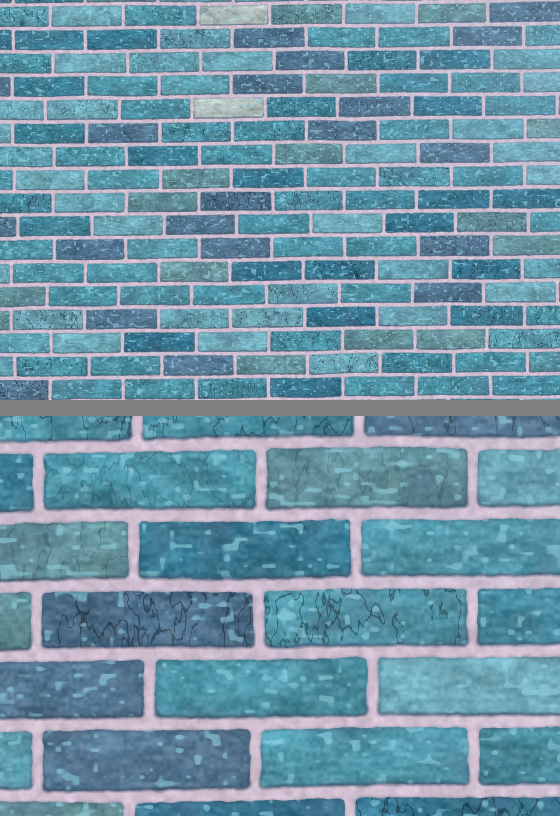
Top, the full canvas; bottom, a detail of the centre.
Reproduce this texture procedurally as a WebGL 2 fragment shader.

```glsl
#version 300 es
precision highp float;

uniform vec2 u_resolution;
out vec4 fragColor;

const vec2 PITCH = vec2(0.1825, 0.0583);   // brick plus joint, in canvas heights
const float JOINT = 0.0092;
const float TOP_ROW = 0.964;               // centre of the uppermost full course

const vec3 MORTAR = vec3(0.86, 0.79, 0.86);
const vec3 SHADOW = vec3(0.23, 0.29, 0.39);
const vec3 DEEP = vec3(0.20, 0.44, 0.54);
const vec3 TEAL = vec3(0.30, 0.57, 0.64);
const vec3 PALE = vec3(0.48, 0.69, 0.74);
const vec3 SLATE = vec3(0.32, 0.43, 0.54);
const vec3 MOSS = vec3(0.42, 0.57, 0.58);
const vec3 CREAM = vec3(0.76, 0.78, 0.76);

float hash(vec2 p) {
    vec3 q = fract(vec3(p.xyx) * 0.1031);
    q += dot(q, q.yzx + 33.33);
    return fract((q.x + q.y) * q.z);
}

float noise(vec2 p) {
    vec2 i = floor(p), f = fract(p);
    f = f * f * (3.0 - 2.0 * f);
    return mix(mix(hash(i), hash(i + vec2(1, 0)), f.x),
               mix(hash(i + vec2(0, 1)), hash(i + vec2(1, 1)), f.x), f.y);
}

float fbm(vec2 p) {
    float sum = 0.0, gain = 0.5;
    for (int i = 0; i < 4; i++) {
        sum += gain * noise(p);
        p = mat2(1.6, 1.2, -1.2, 1.6) * p + 7.3;
        gain *= 0.5;
    }
    return sum / 0.9375;
}

float roundedBox(vec2 p, vec2 halfSize, float radius) {
    vec2 d = abs(p) - halfSize + radius;
    return length(max(d, 0.0)) + min(max(d.x, d.y), 0.0) - radius;
}

// Sideways wander of one vertical joint, in brick lengths
float jointShift(vec2 cell) {
    return (hash(cell + 61.0) - 0.5) * 0.036;
}

// Running bond: returns the brick id and the position from its centre
vec2 brickCell(vec2 p, out vec2 local, out vec2 halfSize) {
    float course = (TOP_ROW - p.y) / PITCH.y + 0.5;
    float row = floor(course);
    float offset = mix(0.68, 0.19, mod(row, 2.0)) + (hash(vec2(row, 17.0)) - 0.5) * 0.13;
    float along = p.x / PITCH.x - offset;
    vec2 id = vec2(floor(along), row) + 20.0;
    float left = jointShift(id);
    float right = 1.0 + jointShift(id + vec2(1, 0));
    local = vec2(fract(along) - 0.5 * (left + right), 0.5 - fract(course)) * PITCH;
    halfSize = 0.5 * (vec2(right - left, 1.0) * PITCH - JOINT);
    halfSize.y -= 0.0012 * hash(id + 5.0);
    return id;
}

vec3 glazeTint(vec2 id) {
    float pick = hash(id + 3.7);
    vec3 tint = mix(DEEP, TEAL, smoothstep(0.0, 0.45, pick));
    tint = mix(tint, PALE, smoothstep(0.5, 1.0, pick) * 0.75);
    float kind = hash(id * 1.7 + 41.0);
    tint = mix(tint, SLATE, step(kind, 0.13) * 0.85);
    tint = mix(tint, MOSS, step(0.86, kind) * 0.75);
    return mix(tint, CREAM, step(0.988, kind) * 0.8);
}

vec3 brickSurface(vec2 p, vec2 local, vec2 id) {
    vec2 q = p + 3.1 * vec2(hash(id), hash(id + 9.0));
    vec3 color = glazeTint(id);
    // Cloudy glaze, brushed streaks and fine grain
    color *= 1.0 + 0.42 * (fbm(q * vec2(28.0, 48.0)) - 0.5);
    color += 0.11 * (noise(q * vec2(110.0, 260.0)) - 0.5);
    color += 0.09 * (noise(q * 330.0) - 0.5);
    color = mix(color, SLATE, 0.35 * smoothstep(0.55, 0.8, fbm(q * 17.0 + 4.0)));
    // Scratches and cracks on the rougher bricks
    float rough = smoothstep(0.5, 0.9, hash(id + 27.0));
    float vein = abs(fbm(q * vec2(75.0, 34.0)) - 0.5);
    color *= 1.0 - 0.38 * rough * (1.0 - smoothstep(0.0, 0.035, vein));
    // Chipped pale flecks and a soft lit upper half
    color = mix(color, PALE * 1.2, 0.55 * smoothstep(0.73, 0.88, noise(q * vec2(130.0, 180.0))));
    return color * (1.0 + 1.6 * local.y);
}

void main() {
    vec2 p = gl_FragCoord.xy / u_resolution.y;
    float pixel = 1.0 / u_resolution.y;

    // Slight tilt and uneven laying of the courses
    vec2 wall = p - vec2(0.0, 0.0095 * (p.x - 0.7));
    wall += 0.0035 * (vec2(noise(p * 9.0), noise(p * 9.0 + 31.0)) - 0.5);

    vec2 local, halfSize;
    vec2 id = brickCell(wall, local, halfSize);
    float edge = roundedBox(local, halfSize, 0.004);
    edge += 0.0028 * (fbm(p * 105.0) - 0.5);

    // Grainy mortar, shaded beneath the bricks
    vec3 mortar = MORTAR * (0.94 + 0.22 * (fbm(p * 150.0) - 0.45));
    float under = smoothstep(0.2, 1.0, -local.y / halfSize.y);
    mortar = mix(mortar, SHADOW, (0.15 + 0.35 * under) * (1.0 - smoothstep(0.0, 0.0028, edge)));

    // Worn, darkened rims
    vec3 brick = brickSurface(p, local, id);
    float rim = smoothstep(-0.0038, 0.0, edge) * (0.25 + 0.4 * under);
    brick = mix(brick, SHADOW, rim * (0.5 + 0.7 * noise(p * 70.0)));

    vec3 color = mix(brick, mortar, smoothstep(-0.8 * pixel, 0.8 * pixel, edge));
    // Sheen toward the upper right
    float sheen = exp(-6.0 * dot(p - vec2(1.28, 0.84), p - vec2(1.28, 0.84)));
    color = mix(color, vec3(0.72, 0.80, 0.90), 0.16 * sheen);
    fragColor = vec4(clamp(color, 0.0, 1.0), 1.0);
}
```
